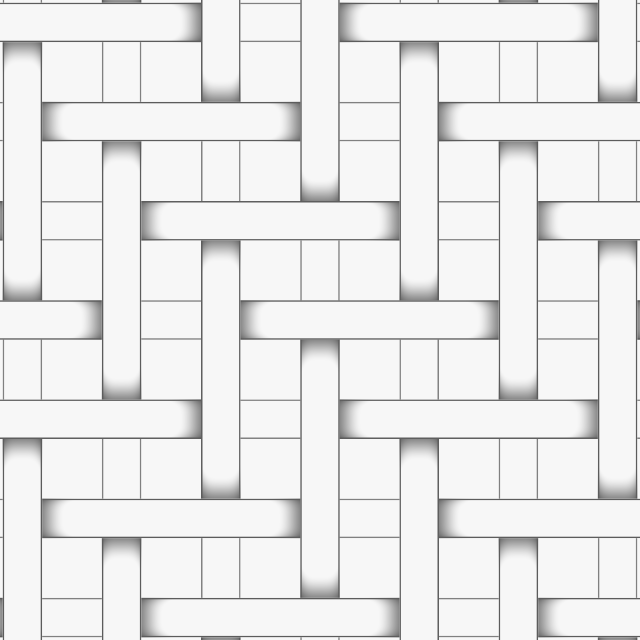
Write a WebGL 2 fragment shader that draws this pattern.

```glsl
#version 300 es
precision highp float;
// Two-over, two-under twill weave of pale flat bands with thin grey outlines.
// Each lattice cell holds one crossing; the diagonal index decides which band is
// on top, and each raised float darkens in a rounded shadow where it dives under.

#define PITCH 0.155        // band spacing, in canvas units
#define HALF_BAND 0.192    // half band width, in pitches
#define HALF_LINE 0.0075   // half outline width, in pitches
#define REACH_MID 0.23     // shadow length along the band axis
#define REACH_EDGE 0.38    // shadow length along the band edges
#define PAPER 0.97
#define INK_OVER 0.36
#define INK_UNDER 0.50
#define SHADE_MID 0.54
#define SHADE_EDGE 0.40

uniform vec2 u_resolution;
out vec4 outColor;

// Antialiased coverage of the region where distance is negative.
float cover(float dist, float pixel) {
    return clamp(0.5 - dist / pixel, 0.0, 1.0);
}

// Distance along a band from the middle of its nearest float (period four).
float fromFloatCentre(float along, float centre) {
    return abs(mod(along - centre + 2.0, 4.0) - 2.0);
}

// Grey level (x) and coverage (y) of one band.
vec2 band(float across, float fromCentre, float pixel) {
    float side = abs(across);
    float toEnd = 1.5 - HALF_BAND - fromCentre;
    float raised = cover(-toEnd, pixel);

    // Rounded shadow at the float ends, longer and darker at the edges
    float c = min(side / HALF_BAND, 1.0);
    float bow = c * c * c * c;
    float reach = mix(REACH_MID, REACH_EDGE, bow);
    float shadow = 1.0 - smoothstep(-0.35 * reach, reach, toEnd);
    shadow = min(shadow * 1.25, 1.0) * raised;
    float grey = mix(PAPER, mix(SHADE_MID, SHADE_EDGE, bow), shadow);

    // Outline along both edges
    float line = cover(abs(side - HALF_BAND) - HALF_LINE, pixel);
    grey = mix(grey, mix(INK_UNDER, INK_OVER, raised), line);
    return vec2(grey, cover(side - HALF_BAND - HALF_LINE, pixel));
}

void main() {
    float size = min(u_resolution.x, u_resolution.y);
    vec2 p = (gl_FragCoord.xy - 0.5 * u_resolution) / (size * PITCH);
    float pixel = 1.0 / (size * PITCH);
    vec2 cell = floor(p + 0.5);
    vec2 local = p - cell;

    // Horizontal and vertical bands of this cell
    vec2 weft = band(local.y, fromFloatCentre(p.x + cell.y, 0.5), pixel);
    vec2 warp = band(local.x, fromFloatCentre(p.y + cell.x, 2.5), pixel);

    // Stack the two bands over the plain ground
    bool weftOnTop = mod(cell.x + cell.y, 4.0) < 2.0;
    vec2 lower = weftOnTop ? warp : weft;
    vec2 upper = weftOnTop ? weft : warp;
    float grey = mix(PAPER, lower.x, lower.y);
    grey = mix(grey, upper.x, upper.y);

    outColor = vec4(vec3(grey), 1.0);
}
```
